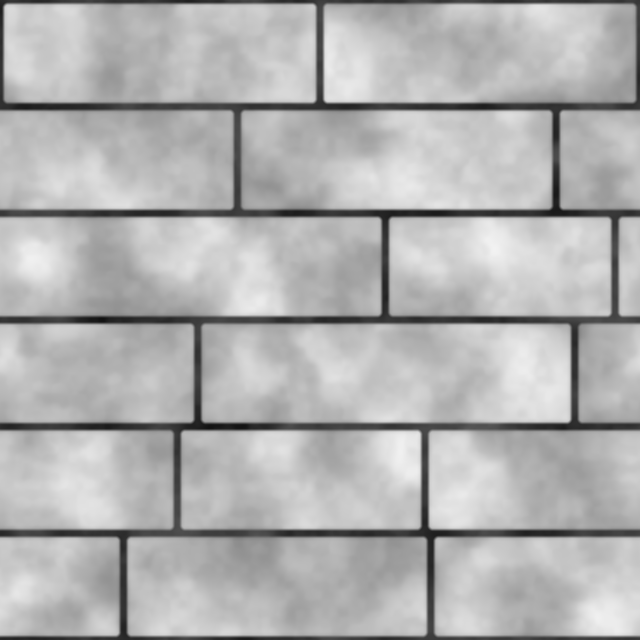
Write a WebGL 1 fragment shader that draws this pattern.

```glsl
precision highp float;
// Wall of cloudy grey stone blocks in six staggered courses with dark soft mortar.

uniform vec2 u_resolution;

const float COURSES = 6.0;
const float JOINT_HALF_WIDTH = 0.0056;
const float CORNER_RADIUS = 0.007;
const float EDGE_SOFTNESS = 0.0032;

float hash(vec2 p) {
  return fract(sin(dot(p, vec2(127.1, 311.7))) * 43758.5);
}

vec2 hash2(vec2 p) {
  return vec2(hash(p), hash(p + 17.3));
}

// Smooth cellular noise: random cell values blended by distance to their seeds.
float cellNoise(vec2 p) {
  vec2 cell = floor(p);
  float total = 0.0;
  float weightSum = 0.0;
  for (int j = -1; j <= 1; j++) {
    for (int i = -1; i <= 1; i++) {
      vec2 id = cell + vec2(float(i), float(j));
      vec2 toSeed = id + 0.2 + 0.6 * hash2(id) - p;
      float weight = exp(-4.5 * dot(toSeed, toSeed));
      total += weight * hash(id + 41.7);
      weightSum += weight;
    }
  }
  return total / weightSum;
}

// Octaves of cellular noise, centred on zero.
float clouds(vec2 p) {
  float sum = 0.0;
  float amplitude = 0.53;
  for (int octave = 0; octave < 4; octave++) {
    sum += amplitude * (cellNoise(p) - 0.5);
    p = p * 2.0 + 13.1;
    amplitude *= 0.5;
  }
  return sum;
}

// Each course holds two blocks: x = first joint, y = length of the first block.
vec2 courseLayout(float course) {
  if (course < 0.5) return vec2(0.193, 0.480);
  if (course < 1.5) return vec2(0.277, 0.387);
  if (course < 2.5) return vec2(0.309, 0.589);
  if (course < 3.5) return vec2(0.602, 0.359);
  if (course < 4.5) return vec2(0.371, 0.498);
  return vec2(0.0, 0.5);
}

float roundedBox(vec2 p, vec2 halfSize, float radius) {
  vec2 q = abs(p) - halfSize + radius;
  return length(max(q, 0.0)) + min(max(q.x, q.y), 0.0) - radius;
}

void main() {
  vec2 uv = gl_FragCoord.xy / u_resolution;
  float pixel = 1.0 / min(u_resolution.x, u_resolution.y);

  // Find the block and the position relative to its centre.
  float course = floor(uv.y * COURSES);
  vec2 layout = courseLayout(course);
  float along = fract(uv.x - layout.x);
  float second = step(layout.y, along);
  float blockLength = mix(layout.y, 1.0 - layout.y, second);
  vec2 local = vec2(along - second * layout.y - 0.5 * blockLength,
                    (fract(uv.y * COURSES) - 0.5) / COURSES);

  // Block outline, inset by half the joint.
  vec2 halfSize = 0.5 * vec2(blockLength, 1.0 / COURSES) - JOINT_HALF_WIDTH;
  float dist = roundedBox(local, halfSize, CORNER_RADIUS);
  float softness = max(EDGE_SOFTNESS, 0.75 * pixel);
  float mask = 1.0 - smoothstep(-softness, softness, dist);

  // Every block takes its own patch of cloudy stone.
  vec2 patchOffset = 40.0 * hash2(vec2(course, second) + 3.0);
  float stone = 0.745 + 0.56 * clouds(local * 9.0 + patchOffset);
  stone -= 0.05 * smoothstep(-0.008, 0.0, dist);
  float mortar = 0.21 + 0.35 * clouds(uv * 14.0 + 71.0);

  gl_FragColor = vec4(vec3(mix(mortar, stone, mask)), 1.0);
}
```
